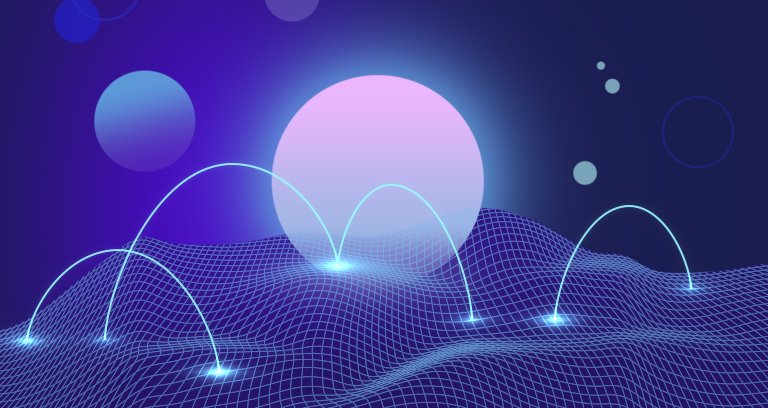
Give the GLSL for this background, as a Shadertoy shader.

```glsl
// Neon landscape: a pale sun behind a glowing wire mesh, joined by light arcs.
// The mesh is two warped phase fields (rows, columns) squeezed along soft folds;
// sky, discs, arcs and flares are layered distance functions. Unit: canvas height.

const vec3 NAVY = vec3(0.10, 0.11, 0.31);
const vec3 VIOLET = vec3(0.28, 0.03, 0.77);
const vec3 HILL_TOP = vec3(0.20, 0.06, 0.57);
const vec3 HILL_LOW = vec3(0.14, 0.07, 0.40);
const vec3 SUN_TOP = vec3(0.94, 0.72, 1.00);
const vec3 SUN_LOW = vec3(0.64, 0.72, 0.90);
const vec3 HALO = vec3(0.38, 0.61, 0.86);
const vec3 WIRE = vec3(0.46, 0.76, 0.95);
const vec3 ARC_COLOR = vec3(0.60, 0.98, 1.00);
const vec3 TEAL = vec3(0.47, 0.64, 0.72);
const vec3 RING_BLUE = vec3(0.16, 0.16, 0.72);
const vec2 SUN_CENTER = vec2(0.926, 0.556);
const float SUN_RADIUS = 0.260;
const float ROW_DENSITY = 44.0;
const float COLUMN_DENSITY = 37.0;
const float ARC_WIDTH = 0.0022;

// Arcs: left foot, apex, right foot; brightness of the two feet
const int ARCS = 4;
const vec2 ARC_LEFT[ARCS] = vec2[](vec2(0.066, 0.164), vec2(0.257, 0.167), vec2(0.828, 0.348), vec2(1.360, 0.216));
const vec2 ARC_APEX[ARCS] = vec2[](vec2(0.289, 0.387), vec2(0.569, 0.598), vec2(0.958, 0.547), vec2(1.542, 0.495));
const vec2 ARC_RIGHT[ARCS] = vec2[](vec2(0.537, 0.088), vec2(0.828, 0.348), vec2(1.157, 0.216), vec2(1.694, 0.292));
const vec2 FOOT_POWER[ARCS] = vec2[](vec2(0.8, 1.3), vec2(0.4, 0.4), vec2(0.3, 0.6), vec2(1.1, 0.4));

float bump(float x, float center, float width) {
    float d = (x - center) / width;
    return exp(-d * d);
}

float ridge(float x) {
    return 0.19 + 0.21 * smoothstep(-0.02, 0.36, x) - 0.07 * smoothstep(1.3, 1.6, x)
        + 0.02 * bump(x, 0.35, 0.06) + 0.03 * bump(x, 0.75, 0.12) + 0.09 * bump(x, 1.18, 0.20)
        + 0.03 * bump(x, 1.53, 0.06) + 0.03 * bump(x, 1.95, 0.15);
}

// A fold squeezes rows around a curve: x = phase shift, y = brightness
vec2 fold(float offset, float width, float window) {
    float s = tanh(offset / width);
    return window * vec2(s, 1.0 - s * s);
}

vec2 folds(vec2 p) {
    float x = p.x;
    return 4.0 * fold(p.y - 0.27 - 0.080 * bump(x, 0.83, 0.25), 0.022, bump(x, 0.86, 0.22))
        + 2.5 * fold(p.y - 0.31 - 0.045 * bump(x, 1.46, 0.20), 0.018, bump(x, 1.48, 0.15))
        + 2.5 * fold(p.y - 0.11 - 0.050 * bump(x, 0.52, 0.25), 0.016, bump(x, 0.50, 0.19))
        + 4.5 * fold(p.y - 0.01 - 0.140 * smoothstep(0.76, 1.18, x), 0.018, bump(x, 1.08, 0.24))
        + 2.0 * fold(p.y - 0.15 - 0.030 * bump(x, 1.60, 0.22), 0.016, bump(x, 1.60, 0.20));
}

float wire(float phase, float px) {
    float slope = length(vec2(dFdx(phase), dFdy(phase))) / px;
    float d = abs(fract(phase) - 0.5) / max(slope, 0.001);
    float soft = max(px, 0.002);
    return 1.0 - smoothstep(0.0003, 0.0003 + soft, d);
}

float disc(vec2 p, vec2 center, float radius, float px) {
    return 1.0 - smoothstep(-px, px, length(p - center) - radius);
}

float ring(vec2 p, vec2 center, float radius, float px) {
    return 1.0 - smoothstep(0.001, 0.002 + px, abs(length(p - center) - radius));
}

// Distance to an arch whose halves are superellipse quadrants
float arcDistance(vec2 p, vec2 left, vec2 apex, vec2 right) {
    vec2 foot = p.x < apex.x ? left : right;
    vec2 size = abs(apex - foot);
    vec2 q = vec2(abs(p.x - apex.x), max(p.y - foot.y, 0.0001)) / size;
    float f = q.x * q.x + pow(q.y, 1.5) - 1.0;
    vec2 gradient = vec2(2.0 * q.x, 1.5 * sqrt(q.y)) / size;
    return abs(f) / length(gradient) + 4.0 * max(foot.y - p.y, 0.0);
}

float flare(vec2 d) {
    d = abs(d);
    return 0.9 * exp(-length(d * vec2(45.0, 110.0))) + 0.6 * exp(-dot(d, vec2(26.0, 75.0)));
}

void mainImage(out vec4 fragColor, in vec2 fragCoord) {
    vec2 p = fragCoord / iResolution.y;
    float px = 1.0 / iResolution.y;

    // Sky and sun halo
    vec3 color = mix(NAVY, VIOLET, bump(p.x, 0.53, 0.44) * bump(p.y, 0.48, 0.75));
    float sunDistance = length(p - SUN_CENTER) - SUN_RADIUS;
    float outside = max(sunDistance, 0.0);
    color = mix(color, HALO, 0.72 * exp(-pow(outside / 0.10, 1.3)) + 0.08 * exp(-outside / 0.2));

    // Floating discs and rings
    float shade = smoothstep(0.57, 0.80, p.y - 0.25 * (p.x - 0.355));
    color = mix(color, mix(vec3(0.38, 0.22, 0.75), vec3(0.37, 0.62, 0.86), shade), disc(p, vec2(0.355, 0.703), 0.124, px) * mix(0.5, 0.95, shade));
    color = mix(color, vec3(0.14, 0.12, 0.76), 0.8 * disc(p, vec2(0.189, 0.951), 0.056, px));
    color = mix(color, vec3(0.42, 0.36, 0.72), 0.6 * disc(p, vec2(0.716, 1.015), 0.068, px));
    color = mix(color, TEAL, disc(p, vec2(1.434, 0.576), 0.029, px) + disc(p, vec2(1.501, 0.789), 0.018, px) + disc(p, vec2(1.473, 0.839), 0.010, px));
    color = mix(color, RING_BLUE, 0.8 * ring(p, vec2(0.257, 1.037), 0.086, px) + 0.4 * ring(p, vec2(1.711, 0.676), 0.086, px));

    // Hill body, with the sun melting into it
    float depth = ridge(p.x) - p.y;
    float land = smoothstep(-px, px, depth);
    vec3 hill = mix(HILL_LOW, HILL_TOP, smoothstep(0.05, 0.40, p.y) * bump(p.x, 0.65, 0.75));
    color = mix(color, hill, land * 0.95);
    float sun = (1.0 - smoothstep(-px, px, sunDistance)) * smoothstep(0.27, 0.46, p.y);
    color = mix(color, mix(SUN_LOW, SUN_TOP, smoothstep(0.40, 0.80, p.y)), sun * 0.97);
    color = mix(color, SUN_LOW, 0.45 * land * bump(p.x, 0.90, 0.20) * bump(p.y, 0.33, 0.07));

    // Wire mesh
    vec2 crease = folds(p);
    float inside = max(depth, 0.0);
    float rows = ROW_DENSITY * (p.y - 0.75 * ridge(p.x)) + 3.0 * exp(-inside / 0.04) + crease.x + 0.8 * sin(5.0 * p.x + 9.0 * p.y);
    float columns = COLUMN_DENSITY * (p.x - 0.93) / (0.58 + 0.9 * inside) + 0.5 * crease.x + 0.9 * sin(4.0 * p.x - 11.0 * p.y);
    float mesh = max(wire(rows, px), wire(columns, px));
    color = mix(color, WIRE, land * (0.48 * mesh + 0.05 * crease.y));

    // Light arcs and the flares at their feet
    for (int i = 0; i < ARCS; i++) {
        float d = arcDistance(p, ARC_LEFT[i], ARC_APEX[i], ARC_RIGHT[i]);
        float line = 1.0 - smoothstep(ARC_WIDTH - 0.5 * px, ARC_WIDTH + 0.7 * px, d);
        color = mix(color, ARC_COLOR, 0.9 * line + 0.12 * exp(-d / 0.006) * (1.0 - line));
        float light = FOOT_POWER[i].x * flare(p - ARC_LEFT[i]) + FOOT_POWER[i].y * flare(p - ARC_RIGHT[i]);
        color += light * ARC_COLOR * vec3(0.75, 1.0, 0.9);
    }
    fragColor = vec4(clamp(color, 0.0, 1.0), 1.0);
}
```
